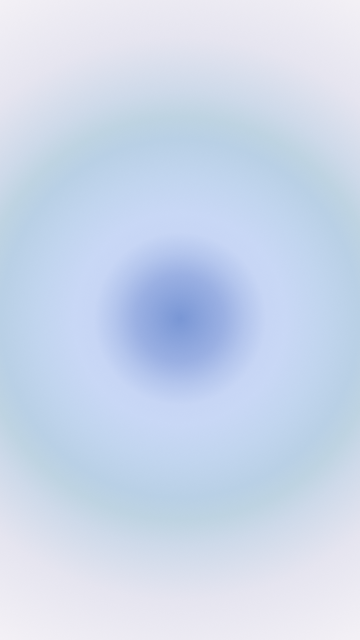
Reproduce this background procedurally as a Shadertoy shader.

```glsl
// A soft radial glow: a blue core inside a pale periwinkle halo and a
// sky-blue ring, fading to lilac white at the corners. Colour is a piecewise
// gradient over the distance from the centre, in units of canvas height.

const vec2 GLOW_CENTRE = vec2(0.5, 0.502);  // fraction of the canvas
const float DITHER = 1.0 / 255.0;           // hides banding
const int STOP_COUNT = 11;

// Gradient stops: rgb colour, then radius
const vec4 STOPS[STOP_COUNT] = vec4[STOP_COUNT](
    vec4(0.475, 0.590, 0.835, 0.000),  // core
    vec4(0.605, 0.690, 0.890, 0.068),
    vec4(0.705, 0.775, 0.930, 0.102),
    vec4(0.780, 0.838, 0.960, 0.135),  // periwinkle halo
    vec4(0.785, 0.845, 0.962, 0.165),
    vec4(0.757, 0.835, 0.935, 0.222),
    vec4(0.725, 0.815, 0.900, 0.280),  // sky-blue ring
    vec4(0.745, 0.828, 0.885, 0.315),
    vec4(0.805, 0.852, 0.915, 0.355),
    vec4(0.900, 0.897, 0.940, 0.440),  // lilac white
    vec4(0.952, 0.942, 0.962, 0.570)
);

float hash(vec2 p) {
    return fract(sin(dot(p, vec2(12.99, 78.23))) * 43758.5);
}

// Walk outwards through the stops, blending each pair in turn
vec3 glowColour(float radius) {
    vec3 colour = STOPS[0].rgb;
    for (int i = 1; i < STOP_COUNT; i++) {
        float inner = STOPS[i - 1].w;
        float outer = STOPS[i].w;
        float blend = clamp((radius - inner) / (outer - inner), 0.0, 1.0);
        colour = mix(colour, STOPS[i].rgb, blend);
    }
    return colour;
}

void mainImage(out vec4 fragColor, in vec2 fragCoord) {
    vec2 fromCentre = (fragCoord - GLOW_CENTRE * iResolution.xy) / iResolution.y;
    vec3 colour = glowColour(length(fromCentre));
    colour += (hash(fragCoord) - 0.5) * DITHER;
    fragColor = vec4(colour, 1.0);
}
```
